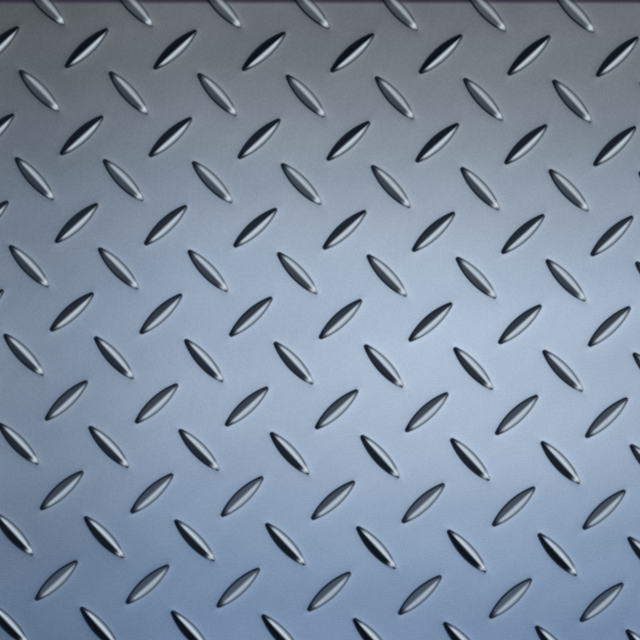
Reproduce this texture procedurally as a Shadertoy shader.

```glsl
// Steel tread plate: lens-shaped studs leaning alternately left and right.
// A slightly skewed, widening grid is inverted to find the nearest stud of
// each kind, which is then shaded with dark, bright and rim bands.

const vec3 INK   = vec3(0.05, 0.07, 0.10);
const vec3 GLINT = vec3(0.86, 0.91, 0.95);
const vec2 STUD  = vec2(0.0410, 0.0075); // half length, half width of the core
const float ROUNDING = 0.0026;           // added around the core
const float PITCH = 0.1383;

float hash(vec2 p) {
    return fract(sin(dot(p, vec2(127.1, 311.7))) * 43758.5);
}

// Grid position to canvas position, with y pointing down.
vec2 gridToPlate(vec2 g) {
    return vec2(0.1354 + 0.1383 * g.x - 0.0078 * g.y + 0.0006 * g.x * g.y,
                0.0755 + 0.0023 * g.x + 0.1358 * g.y
                + (0.00055 * g.x + 0.00048 * g.y) * g.y);
}

// Inverse of gridToPlate by a few correction steps.
vec2 plateToGrid(vec2 q) {
    vec2 g = vec2(0.0);
    for (int i = 0; i < 5; i++) g += (q - gridToPlate(g)) / PITCH;
    return g;
}

// Distance to a lens made of two arcs, with tips on the x axis.
float lens(vec2 p, vec2 size) {
    p = abs(p);
    float lift = (size.x * size.x - size.y * size.y) / (2.0 * size.y);
    if (p.y * size.x > lift * (p.x - size.x) && p.x < size.x + p.y * size.x / lift)
        return length(vec2(p.x, p.y + lift)) - lift - size.y;
    return length(p - vec2(size.x, 0.0));
}

float band(float x, float center, float width) {
    float t = (x - center) / width;
    return exp(-t * t);
}

// Layered sines: faint cloudy streaks in the rolled metal.
float streaks(vec2 q) {
    float sum = 0.0, weight = 0.5;
    for (int i = 0; i < 4; i++) {
        sum += weight * sin(q.x * 7.0 + 2.0 * sin(q.y * 11.0 + float(i)))
                      * sin(q.y * 19.0 + 1.3 * q.x);
        q = mat2(0.94, 0.34, -0.34, 0.94) * q * 1.9 + 1.7;
        weight *= 0.55;
    }
    return sum;
}

// Bare steel: warm grey at the top, pale in the middle, blue at the bottom.
vec3 steel(vec2 q) {
    vec3 col = mix(vec3(0.39, 0.41, 0.43), vec3(0.55, 0.62, 0.71),
                   smoothstep(-0.05, 0.52, q.y));
    col = mix(col, vec3(0.43, 0.52, 0.64), smoothstep(0.58, 1.02, q.y));
    vec2 glow = (q - vec2(0.70, 0.55)) / vec2(0.42, 0.40);
    col += vec3(0.125, 0.12, 0.11) * exp(-dot(glow, glow));
    col *= 1.0 - 0.16 * (1.0 - smoothstep(0.0, 0.35, q.x));
    col += 0.022 * streaks(q);
    col += 0.018 * (hash(floor(q * 384.0)) - 0.5);
    return mix(col, vec3(0.17, 0.15, 0.20), 0.8 * smoothstep(0.008, 0.0, q.y));
}

// Paint one stud; p.x runs along it, positive p.y is its shaded flank.
vec3 paintStud(vec3 plate, vec2 p, float contrast, float falling, float soft) {
    float d = lens(p, STUD) - ROUNDING;
    float along = p.x / (STUD.x + ROUNDING);
    float across = p.y / (STUD.y * max(1.0 - along * along, 0.0) + ROUNDING);

    // Bright lip on the lit side and soft shadow on the other.
    float halo = exp(-max(d, 0.0) / 0.005);
    plate += halo * mix(0.09, -0.08, smoothstep(-0.006, 0.006, p.y));

    // Pale crown, dark flank, gleam beside it, then a dark foot and bright tip.
    vec3 face = mix(plate, vec3(0.50, 0.54, 0.58), 0.5) * 0.9;
    float shade = smoothstep(-0.25, 0.25, across)
                * (1.0 - 0.25 * smoothstep(0.7, 1.1, across));
    face = mix(face, INK, shade * contrast);
    float gleam = band(across, -0.38, 0.32) * (1.0 - smoothstep(0.5, 0.95, abs(along)));
    face = mix(face, GLINT, gleam * (0.25 + 0.45 * contrast));
    face = mix(face, INK, 0.8 * smoothstep(0.65, 0.95, -along));
    face = mix(face, GLINT, 0.75 * falling * band(along, 0.82, 0.13));
    face = mix(face, INK, 0.45 * (1.0 - falling) * smoothstep(0.75, 1.0, along));

    vec3 col = mix(plate, face, smoothstep(soft, -soft, d));
    float rim = band(d, 0.0, 0.0018) * mix(0.36, 0.72, smoothstep(-0.004, 0.004, p.y));
    return mix(col, INK, rim * (1.0 - 0.6 * falling * smoothstep(0.6, 0.9, along)));
}

void mainImage(out vec4 fragColor, in vec2 fragCoord) {
    vec2 q = fragCoord / iResolution.xy;
    q.y = 1.0 - q.y;
    float soft = max(1.0 / iResolution.y, 0.0016);
    vec2 g = plateToGrid(q);
    vec3 col = steel(q);

    // Kind 0 rises to the right; kind 1 falls, half a cell away.
    for (int kind = 0; kind < 2; kind++) {
        float k = float(kind);
        vec2 cell = floor(g - 0.5 * k + 0.5) + 0.5 * k;
        float vary = hash(cell + 3.7) - 0.5;
        vec2 offset = q - gridToPlate(cell) - 0.001 * vary;
        float angle = mix(-0.74, 0.82, k) + 0.04 * vary;
        vec2 axis = vec2(cos(angle), sin(angle));
        vec2 side = vec2(axis.y, -axis.x) * mix(1.0, -1.0, k);
        vec2 p = vec2(dot(offset, axis), dot(offset, side));

        // Rising studs are darkest at the top, falling ones at the bottom.
        float depth = mix(1.0 - q.y, q.y, k);
        float contrast = clamp(mix(0.30, 1.05, depth) + 0.12 * vary, 0.0, 1.0);
        col = paintStud(col, p, contrast, k, soft);
    }
    fragColor = vec4(clamp(col, 0.0, 1.0), 1.0);
}
```
